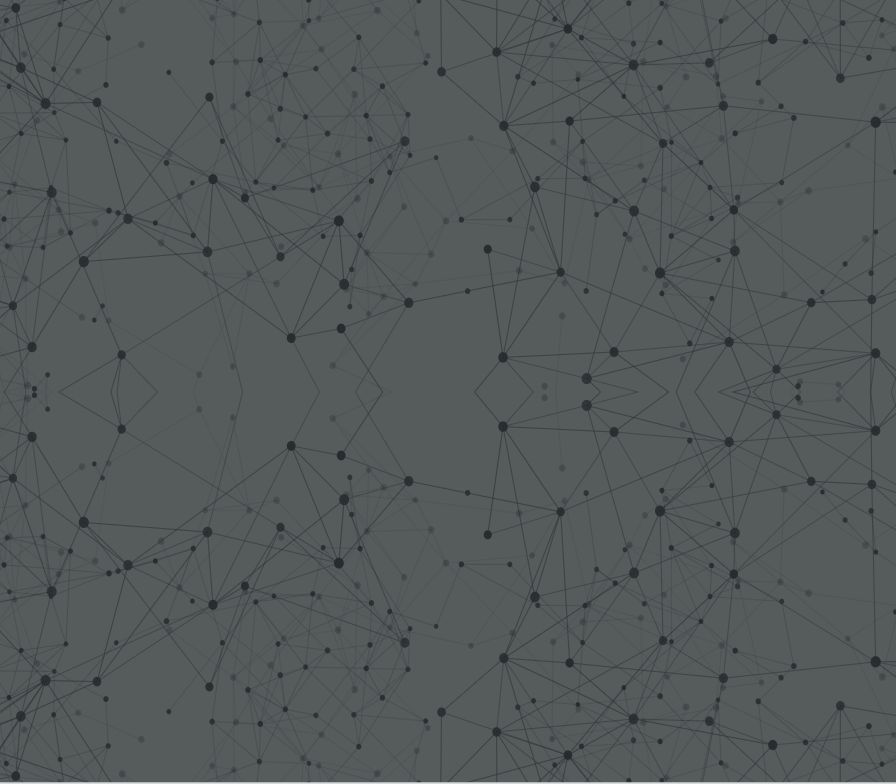
Write a Shadertoy shader that draws this background.

```glsl
// Dark slate constellation of dots joined by hairlines, mirrored about the horizontal midline.
#define BACKGROUND vec3(0.338, 0.355, 0.361)
#define INK vec3(0.155, 0.17, 0.18)
#define BASE_RULE vec3(0.84, 0.86, 0.87)
#define LINE_HALF_WIDTH 0.0007
#define BIG_CELL 0.096
#define MEDIUM_CELL 0.048
#define FAINT_CELL 0.056
#define BAND_PERIOD 0.425
#define BAND_STRENGTH 0.22
#define EDGE_CHANCE 0.86
#define EDGE_FALLOFF 0.27
#define DOT_SQUASH 0.9

float hash(vec2 p) {
    return fract(sin(dot(p, vec2(127.1, 311.7))) * 43758.55);
}

float segmentDistance(vec2 p, vec2 a, vec2 b) {
    vec2 ab = b - a;
    float t = clamp(dot(p - a, ab) / dot(ab, ab), 0.0, 1.0);
    return length(p - a - ab * t);
}

// Hairlines stay one pixel wide and fade instead of getting thinner
float hairline(float dist, float pixel) {
    float halfWidth = max(LINE_HALF_WIDTH, 0.5 * pixel);
    return clamp((halfWidth - dist) / pixel + 0.5, 0.0, 1.0) * LINE_HALF_WIDTH / halfWidth;
}

// Jittered node of a grid cell, in cell units
vec2 nodeAt(vec2 cell, float seed) {
    return cell + 0.08 + 0.84 * vec2(hash(cell + seed), hash(cell + seed + 57.0));
}

// 0 inside a round gap, 1 outside it
float outside(vec2 p, vec2 center, float radius) {
    return smoothstep(0.7 * radius, 1.2 * radius, length(p - center));
}

// Nodes gather in vertical bands and leave open areas: the large ones
// avoid two round gaps, the small ones avoid the midline (clearing > 0)
bool hasNode(vec2 cell, float seed, float size, float density, float clearing) {
    vec2 center = (cell + 0.5) * size;
    float chance = density + BAND_STRENGTH * cos(6.2832 * center.x / BAND_PERIOD);
    if (clearing > 0.0)
        chance *= mix(1.0, smoothstep(0.04, 0.22, center.y), clearing);
    else
        chance *= outside(center, vec2(0.38, 0.44), 0.13)
                * outside(center, vec2(1.02, 0.22), 0.09);
    return hash(cell + seed + 113.0) < chance;
}

// One network: returns how much ink its dots and lines lay down
float network(vec2 p, float pixel, float size, float seed, float radius,
              float dotInk, float lineInk, float density, float clearing) {
    vec2 home = floor(p / size);
    float clearPaper = 1.0;
    for (int i = -2; i <= 1; i++)
    for (int j = -2; j <= 2; j++) {
        vec2 cell = home + vec2(i, j);
        if (!hasNode(cell, seed, size, density, clearing)) continue;
        vec2 a = nodeAt(cell, seed);

        // Dot, slightly taller than wide, with its own size and strength
        float dist = length((p - a * size) * vec2(1.0, DOT_SQUASH));
        float r = radius * mix(0.85, 1.08, hash(cell + seed + 211.0));
        float spot = clamp((r - dist) / pixel + 0.5, 0.0, 1.0) * step(0.0, a.y);
        clearPaper *= 1.0 - spot * dotInk * mix(0.8, 1.0, hash(cell + seed + 307.0));

        // Lines to nodes ahead, rarer as they get longer
        if (i > 0) continue;
        for (int x = 0; x <= 2; x++)
        for (int y = -2; y <= 2; y++) {
            if (x == 0 && y <= 0) continue;
            vec2 other = cell + vec2(x, y);
            if (!hasNode(other, seed, size, density, clearing)) continue;
            vec2 b = nodeAt(other, seed);
            float pick = hash(cell * 3.7 + other * 1.9 + seed + 401.0);
            if (pick > EDGE_CHANCE - EDGE_FALLOFF * distance(a, b)) continue;
            float d = segmentDistance(p, a * size, b * size);
            float strength = lineInk * mix(0.75, 1.2, fract(pick * 17.0));
            clearPaper *= 1.0 - strength * hairline(d, pixel);
        }
    }
    return 1.0 - clearPaper;
}

void mainImage(out vec4 fragColor, in vec2 fragCoord) {
    float pixel = 1.0 / iResolution.y;
    vec2 p = fragCoord * pixel;
    float height = p.y;
    p.y = abs(p.y - 0.5);   // mirror the halves

    // Far to near: faint, medium and large networks
    float faint  = network(p, pixel, FAINT_CELL, 62.0, 0.0040, 0.36, 0.12, 0.54, 0.4);
    float medium = network(p, pixel, MEDIUM_CELL, 34.0, 0.0033, 0.95, 0.22, 0.56, 0.85);
    float large  = network(p, pixel, BIG_CELL, 13.0, 0.0060, 1.0, 0.46, 0.86, 0.0);

    vec3 color = mix(BACKGROUND, INK, faint);
    color = mix(color, INK, medium);
    color = mix(color, INK, large);

    // Thin pale rule along the lower edge
    color = mix(color, BASE_RULE, clamp((0.0022 - height) / pixel + 0.5, 0.0, 1.0));
    fragColor = vec4(color, 1.0);
}
```
